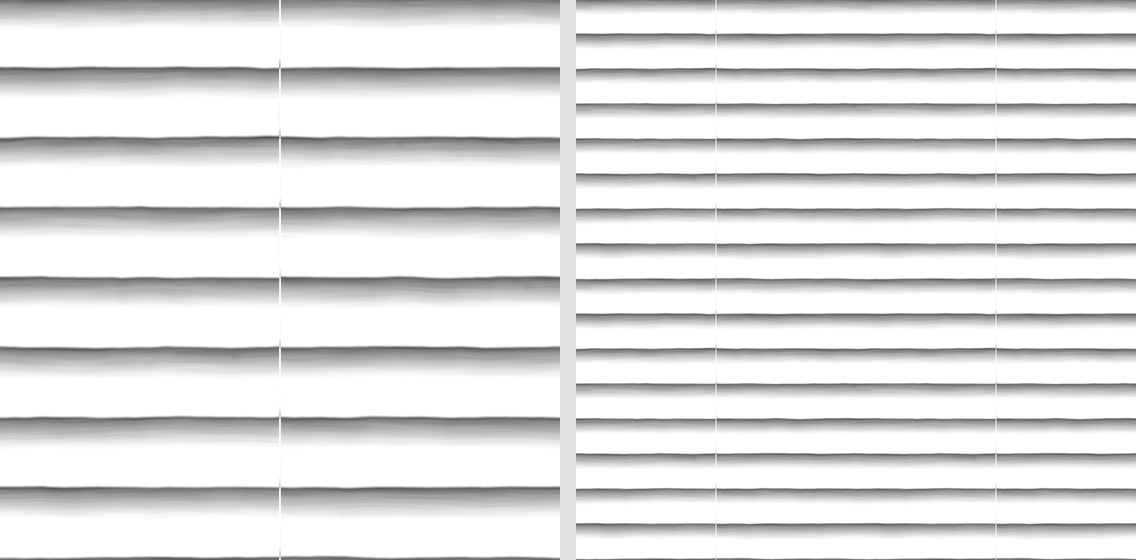
Left, the tile; right, the same tile 2 across and 2 down.
This texture map is drawn by a WebGL 1 fragment shader. Its source:

```glsl
precision highp float;
uniform vec2 u_resolution;

const float ROWS = 8.0;             // boards down the canvas
const float EDGE_Y = 0.0026;        // height of the lowest board edge
const float JOINT_X = 0.5;          // vertical joint between board ends
const float HEADROOM = 0.4;         // part of each row above its edge
const float FADE_DEPTH = 0.435;     // shadow length, in rows
const float FADE_POWER = 1.25;
const float SHADOW = 0.545;         // darkness at the edge
const float EDGE_LINE = 0.09;       // extra darkness of the edge line
const float LINE_DEPTH = 0.02;
const float FRINGE = 0.045;         // soft rim above the edge, in rows
const float EDGE_WOBBLE = 0.055;
const float GRAIN = 0.13;
const float STAIN = 0.2;
const float KNOT_CHANCE = 0.5;
const float KNOT_SIZE = 0.011;
const float GAP_HALF = 0.0014;      // half width of the white joint
const float JOINT_CELLS = 24.0;     // wear cells along the joint
const float END_LINE = 0.16;        // darkness of the lines beside the joint

float hash(vec3 p) {
  p = fract(p * 0.1031);
  p += dot(p, p.zyx + 31.32);
  return fract((p.x + p.y) * p.z);
}

// Value noise that wraps in x after a whole number of cells.
float noise(vec2 p, float period, float seed) {
  vec2 cell = floor(p);
  vec2 f = fract(p);
  f = f * f * (3.0 - 2.0 * f);
  float x0 = mod(cell.x, period);
  float x1 = mod(cell.x + 1.0, period);
  float low = mix(hash(vec3(x0, cell.y, seed)), hash(vec3(x1, cell.y, seed)), f.x);
  float high = mix(hash(vec3(x0, cell.y + 1.0, seed)), hash(vec3(x1, cell.y + 1.0, seed)), f.x);
  return mix(low, high, f.y);
}

// Layered noise along a board, left open where the joint cuts it.
float boardNoise(vec2 p, float seed) {
  float sum = 0.0;
  float weight = 0.5;
  for (int i = 0; i < 4; i++) {
    sum += weight * noise(p, 512.0, seed + float(i) * 17.0);
    p = p * 2.0 + 3.7;
    weight *= 0.5;
  }
  return sum / 0.9375;
}

// Faint concentric rings; zero for boards without a knot.
float knot(float along, float depth, float seed) {
  float present = step(hash(vec3(seed, 5.0, 2.0)), KNOT_CHANCE);
  vec2 center = vec2(mix(0.1, 0.95, hash(vec3(seed, 9.0, 4.0))),
                     mix(0.08, 0.15, hash(vec3(seed, 3.0, 8.0))));
  vec2 offset = vec2(along - center.x, (depth - center.y) / ROWS);
  float radius = length(offset * vec2(0.8, 1.1)) / KNOT_SIZE;
  float rings = 0.5 + 0.5 * cos(radius * 12.0);
  return present * (1.0 - smoothstep(0.3, 1.0, radius)) * (0.3 + 0.7 * rings);
}

float boardShade(float along, float depth, float seed, float pixel) {
  float wobble = boardNoise(vec2(along * 10.0, 0.5), seed) - 0.5;
  float d = depth + EDGE_WOBBLE * wobble;

  // Long streaks, bent by a slow warp
  float warp = boardNoise(vec2(along * 5.0, d * 3.0), seed + 40.0);
  float grain = boardNoise(vec2(along * 8.0, d * 26.0 + warp * 4.0), seed + 80.0) - 0.5;
  float stain = boardNoise(vec2(along * 5.0, d * 2.0), seed + 120.0) - 0.5;

  // Shadow below the edge and a soft rim above it
  float reach = FADE_DEPTH * (1.0 + 0.16 * grain + 0.1 * stain);
  float falloff = pow(clamp(1.0 - max(d, 0.0) / reach, 0.0, 1.0), FADE_POWER);
  float shade = SHADOW * falloff * (1.0 + STAIN * stain);
  shade += falloff * (GRAIN * grain + 0.07 * knot(along, d, seed));
  float lineTone = 1.0 + 1.6 * (boardNoise(vec2(along * 12.0, 4.5), seed + 160.0) - 0.5);
  shade += EDGE_LINE * lineTone * exp(-max(d, 0.0) / LINE_DEPTH);
  float rim = max(FRINGE, 1.5 * ROWS * pixel);
  float cover = smoothstep(-rim, 0.008, d);
  return shade * cover;
}

// Thin worn line at a signed distance from the joint.
float hairline(float x, float width, float pixel) {
  return 1.0 - smoothstep(width - 0.5 * pixel, width + 0.5 * pixel, abs(x));
}

void main() {
  vec2 uv = gl_FragCoord.xy / u_resolution;
  float pixel = 1.0 / u_resolution.y;

  // Board row, depth below its edge, position along it
  float v = (EDGE_Y - uv.y) * ROWS + HEADROOM;
  float seed = mod(floor(v), ROWS) + 1.0;
  float depth = fract(v) - HEADROOM;
  float along = fract(uv.x - JOINT_X);
  float shade = boardShade(along, depth, seed, pixel);

  // White joint with a slightly uneven width
  float wear = noise(vec2(uv.y * JOINT_CELLS, 0.5), JOINT_CELLS, 200.0);
  float side = noise(vec2(uv.y * JOINT_CELLS, 0.5), JOINT_CELLS, 230.0);
  float x = uv.x - JOINT_X + (side - 0.5) * 0.0004;
  float gap = hairline(x, GAP_HALF * mix(0.9, 1.1, wear), pixel);
  shade *= 1.0 - gap;

  // Faint end lines on either side, and a dark sliver above each edge
  float ends = hairline(abs(x) - GAP_HALF * 1.3, 0.0005, pixel);
  float chosen = smoothstep(0.4, 0.95, x < 0.0 ? side : 1.0 - side);
  shade = max(shade, END_LINE * ends * chosen);
  float sliver = smoothstep(-0.2, -0.01, depth) * (1.0 - smoothstep(-0.01, 0.03, depth));
  float strength = mix(0.1, 0.6, hash(vec3(seed, 7.0, 6.0)));
  shade = max(shade, strength * sliver * hairline(x, 0.0009, pixel));

  gl_FragColor = vec4(vec3(clamp(1.0 - shade, 0.0, 1.0)), 1.0);
}
```
